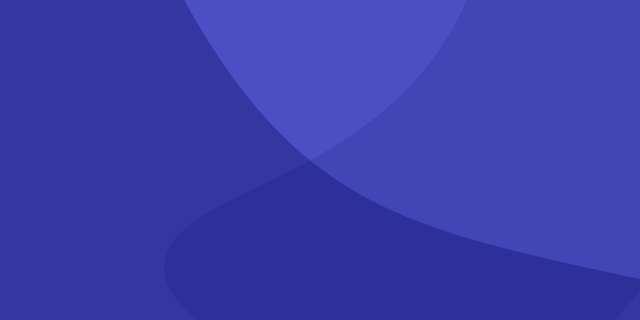
Give the GLSL for this background, as a Shadertoy shader.

```glsl
// Flat indigo background with two overlapping translucent curved panels.

vec2 bezier(vec2 a, vec2 b, vec2 c, vec2 d, float t) {
    float s = 1.0 - t;
    return s * s * s * a + 3.0 * s * s * t * b + 3.0 * s * t * t * c + t * t * t * d;
}

// Horizontal position of a curve at the given depth, found by bisection
float curveX(vec2 a, vec2 b, vec2 c, vec2 d, float depth) {
    float low = 0.0, high = 1.0;
    for (int i = 0; i < 18; i++) {
        float mid = 0.5 * (low + high);
        if (bezier(a, b, c, d, mid).y < depth) low = mid;
        else high = mid;
    }
    return bezier(a, b, c, d, 0.5 * (low + high)).x;
}

// Antialiased coverage of the positive side of an edge
float coverage(float side) {
    return clamp(0.5 + side / max(length(vec2(dFdx(side), dFdy(side))), 1e-5), 0.0, 1.0);
}

void mainImage(out vec4 fragColor, in vec2 fragCoord) {
    // Canvas spans 2 by 1, with depth measured down from the top
    vec2 p = fragCoord / iResolution.xy * vec2(2.0, 1.0);
    float depth = 1.0 - p.y;

    // Light panel sweeping down to the right
    float sweepX = curveX(vec2(0.5755, 0.0), vec2(0.940, 0.6615),
                          vec2(1.297, 0.7188), vec2(2.0, 0.8724), depth);
    float light = coverage(p.x - sweepX);

    // Dark panel: S-shaped left edge, rounded turn, slanted lower right corner
    float turn = 0.8385;
    float panelX = curveX(vec2(1.4583, 0.0), vec2(1.2031, 0.5885),
                          vec2(0.513, 0.5781), vec2(0.513, turn), depth);
    float below = max(depth - turn, 0.0);
    panelX += 4.1 * below * below;
    float dark = coverage(p.x - panelX) * coverage(2.798 - p.x - 0.876 * depth);

    // Each panel overlap has its own flat tone
    vec3 lowerTone = mix(vec3(52, 54, 162), vec3(45, 47, 155), dark);
    vec3 upperTone = mix(vec3(74, 80, 196), vec3(64, 70, 182), dark);
    fragColor = vec4(mix(lowerTone, upperTone, light) / 255.0, 1.0);
}
```
